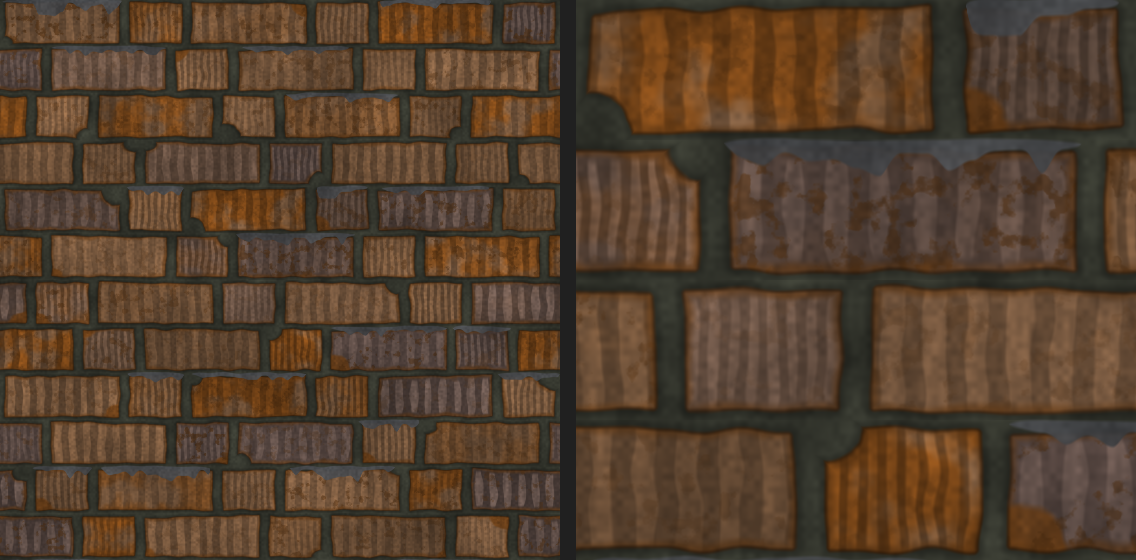
Left, the full canvas; right, a detail of the centre.
Reproduce this texture procedurally as a WebGL 1 fragment shader.

```glsl
precision highp float;
// Weathered fluted bricks in Flemish bond, with rusty stains and slate-grey drips over dark mortar.
uniform vec2 u_resolution;

// Layout, in canvas units
const float ROWS = 12.0;
const float PAIRS = 3.0;            // stretcher and header pairs across
const float STRETCHER = 0.6667;     // stretcher share of a pair
const float ROW_SHIFT = 0.25;       // shift per row, in pairs
const vec2 GAP = vec2(0.0085, 0.0050);
const float ROUNDING = 0.003;
const float WOBBLE = 0.0045;
const float TILT = 0.055;
const float SOFT = 0.0013;
const float RIBS = 8.0;

// Wear
const float CHIP_CHANCE = 0.20;
const float STAIN_CHANCE = 0.42;
const float DRIP_CHANCE = 0.36;
const float DRIP_OVERHANG = 0.004;

// Colours
const vec3 MORTAR = vec3(0.205, 0.212, 0.178);
const vec3 BROWN = vec3(0.435, 0.320, 0.225);
const vec3 PLUM = vec3(0.325, 0.265, 0.245);
const vec3 RUST = vec3(0.460, 0.265, 0.090);
const vec3 PALE_RIB = vec3(0.450, 0.375, 0.340);
const vec3 SLATE = vec3(0.285, 0.292, 0.305);

struct Brick { vec2 id; vec2 pos; vec2 cellHalf; };

float hash(vec2 p) {
  vec3 q = fract(p.xyx * vec3(0.1031, 0.1030, 0.0973));
  q += dot(q, q.yzx + 33.33);
  return fract((q.x + q.y) * q.z);
}

float rnd(vec2 id, float k) { return hash(id + k * 17.31); }

// Value noise that tiles over the canvas
float noise(vec2 uv, vec2 cells, float seed) {
  vec2 p = uv * cells, i = floor(p), f = fract(p);
  f = f * f * (3.0 - 2.0 * f);
  vec2 a = mod(i, cells) + seed, b = mod(i + 1.0, cells) + seed;
  return mix(mix(hash(a), hash(vec2(b.x, a.y)), f.x),
             mix(hash(vec2(a.x, b.y)), hash(b), f.x), f.y);
}

float fbm(vec2 uv, vec2 cells, float seed) {
  float sum = 0.0, amp = 0.533;
  for (int i = 0; i < 4; i++) {
    sum += amp * noise(uv, cells, seed);
    cells *= 2.0;
    amp *= 0.5;
  }
  return sum;
}

// Brick cell of a row, counted from the top
Brick locate(vec2 uv, float row) {
  float x = uv.x * PAIRS - row * ROW_SHIFT;
  float header = step(STRETCHER, fract(x));
  float mid = 0.5 * (STRETCHER + header);
  float halfWidth = 0.5 * mix(STRETCHER, 1.0 - STRETCHER, header) / PAIRS;
  vec2 id = vec2(2.0 * mod(floor(x), PAIRS) + header, mod(row, ROWS));
  vec2 pos = vec2((fract(x) - mid) / PAIRS, uv.y - 1.0 + (row + 0.5) / ROWS);
  return Brick(id, pos, vec2(halfWidth, 0.5 / ROWS));
}

// Slate crust lying on a brick's top edge, with runs below
float drip(vec2 uv, float row) {
  Brick b = locate(uv, row);
  float side = abs(b.pos.x) / (b.cellHalf.x * mix(0.82, 0.99, rnd(b.id, 1.0)));
  float taper = sqrt(max(0.0, 1.0 - pow(side, 8.0)));
  float runs = noise(vec2(uv.x, row / ROWS), vec2(72.0, ROWS), 5.0);
  float depth = (0.009 + 0.022 * runs * runs * mix(0.4, 1.2, rnd(b.id, 2.0))) * taper;
  float below = b.cellHalf.y + DRIP_OVERHANG - b.pos.y;
  below -= 0.004 * noise(uv, vec2(40.0), 9.0) + 0.004 * (1.0 - taper);
  return step(rnd(b.id, 3.0), DRIP_CHANCE) * smoothstep(0.0, 2.0 * SOFT, min(below, depth - below));
}

void main() {
  vec2 uv = gl_FragCoord.xy / u_resolution;
  float row = floor((1.0 - uv.y) * ROWS);
  Brick b = locate(uv, row);
  vec2 size = b.cellHalf - GAP;

  float mottle = fbm(uv, vec2(10.0), 2.0);
  float patches = fbm(uv, vec2(26.0), 11.0);
  float grain = noise(uv, vec2(256.0), 4.0);
  float streaks = noise(uv, vec2(190.0, 30.0), 6.0);

  // Uneven outline with a sloping top and a worn corner
  vec2 p = b.pos + WOBBLE * (vec2(noise(uv, vec2(44.0), 7.0), noise(uv, vec2(44.0), 8.0)) - 0.5);
  p.y += p.x * TILT * (rnd(b.id, 4.0) - 0.5) * smoothstep(-0.01, 0.03, p.y);
  vec2 q = abs(p) - size + ROUNDING;
  float d = length(max(q, 0.0)) + min(max(q.x, q.y), 0.0) - ROUNDING;
  vec2 corner = size * (2.0 * step(0.5, vec2(rnd(b.id, 5.0), rnd(b.id, 6.0))) - 1.0);
  float wear = rnd(b.id, 7.0);
  float worn = length((p - corner) * vec2(0.8, 1.0)) - mix(0.012, 0.027, rnd(b.id, 8.0)) + 0.014 * (patches - 0.5);
  if (wear < CHIP_CHANCE) d = max(d, -worn);

  // Clay tone: plum, brown or rusty
  float plum = 1.0 - smoothstep(0.18, 0.46, rnd(b.id, 9.0));
  float rusty = smoothstep(0.52, 0.9, rnd(b.id, 10.0)) * (1.0 - plum);
  vec3 clay = mix(BROWN, PLUM, plum) * mix(0.88, 1.1, rnd(b.id, 11.0));
  clay = mix(clay, RUST, rusty * smoothstep(0.28, 0.62, patches));

  // Flutes: straight on brown bricks, tapered on plum ones
  vec2 v = p / size;
  float ribX = (v.x + 0.012 * (noise(uv, vec2(60.0), 12.0) - 0.5)) * RIBS * 0.5;
  float ribRnd = hash(vec2(floor(ribX) + 20.0, b.id.x + 13.0 * b.id.y));
  float across = abs(fract(ribX) - 0.5) * 2.0;
  float ribSoft = SOFT * RIBS / size.x;
  float ribWidth = mix(0.52, 0.55 - 0.28 * v.y * v.y, plum) + 0.12 * (ribRnd - 0.5);
  float ribEnd = mix(1.0, 0.72 + 0.2 * ribRnd, plum);
  float rib = 1.0 - smoothstep(ribWidth - ribSoft, ribWidth + ribSoft, across);
  rib *= 1.0 - smoothstep(ribEnd - 0.12, ribEnd + 0.08, abs(v.y));
  float relief = mix(0.45, 1.0, rnd(b.id, 12.0)) * mix(0.65, 1.0, streaks);
  vec3 ribColour = mix(clay * 1.17, PALE_RIB, 0.55 * plum);
  clay = mix(clay, mix(clay * 0.77, ribColour, rib), relief);

  // Stains, flecks, edges and soot
  float stain = step(CHIP_CHANCE, wear) * step(wear, STAIN_CHANCE);
  clay = mix(clay, RUST * 0.9, stain * (1.0 - smoothstep(-0.003, 0.002, worn)) * 0.85);
  float flecks = smoothstep(0.56, 0.72, fbm(uv, vec2(90.0), 14.0)) * rnd(b.id, 13.0);
  clay = mix(clay, RUST * 0.62, flecks * 0.65);
  float rim = smoothstep(-0.008, -0.001, d + 0.007 * (patches - 0.5));
  clay = mix(clay, RUST * 0.8, rim * 0.6);
  clay *= 1.0 - 0.38 * smoothstep(-0.003, 0.0, d);
  clay *= (0.76 + 0.48 * mottle) * (0.9 + 0.2 * grain) * (0.93 + 0.14 * streaks);

  vec3 colour = MORTAR * (0.7 + 0.6 * patches) * (0.92 + 0.16 * grain);
  colour *= 0.78 + 0.22 * smoothstep(0.0, 0.006, d);
  colour = mix(colour, clay, 1.0 - smoothstep(-SOFT, SOFT, d));

  float crust = max(drip(uv, row), drip(uv, row + 1.0));
  vec3 slate = SLATE * (0.68 + 0.55 * patches) * (0.92 + 0.16 * grain);
  colour = mix(colour, slate, crust * 0.93);
  gl_FragColor = vec4(colour, 1.0);
}
```
